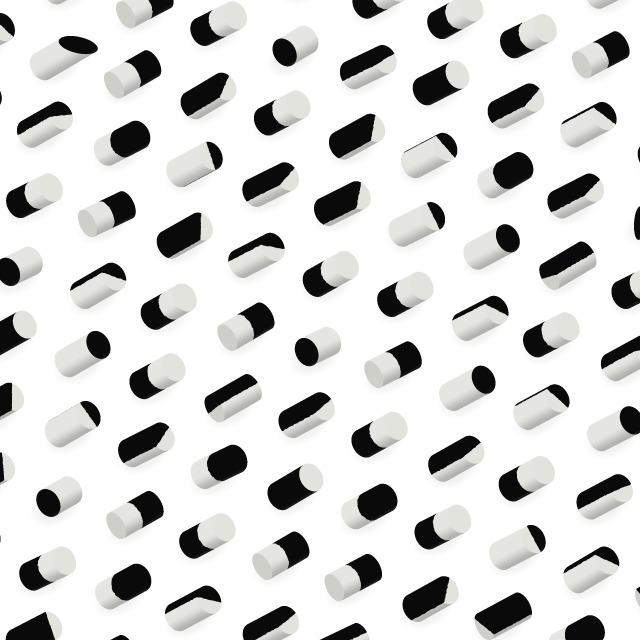
Reproduce this pattern procedurally as a WebGL 1 fragment shader.

```glsl
precision highp float;
// Slanted lattice of small wooden cylinders, each dipped in black and white paint its own way.

uniform vec2 u_resolution;

const vec2 ORIGIN = vec2(0.0924, 0.9154);
const vec2 STEP_ACROSS = vec2(0.1158, -0.0317);
const vec2 STEP_DOWN = vec2(-0.0193, -0.1098);
const float RADIUS = 0.0232;
const float AXIS_ANGLE = 0.49;
const int SAMPLES = 4;

// Lengths are in radii; slopes tilt an end cut along (height, depth).
struct Solid {
  float halfLength;
  float tilt;
  float facing;
  vec2 nearSlope;
  vec2 farSlope;
  vec4 paintPlane;  // black where dot(plane, (axial, height, depth, 1)) > 0
  float endPaint;   // added to the paint value on the cut ends
};

float hash(vec2 p, float seed) {
  vec3 v = fract(vec3(p.xyx + seed * 7.31) * vec3(0.1031, 0.1030, 0.0973));
  v += dot(v, v.yzx + 33.33);
  return fract((v.x + v.y) * v.z);
}

float valueNoise(vec2 p) {
  vec2 i = floor(p);
  vec2 f = smoothstep(0.0, 1.0, p - i);
  float low = mix(hash(i, 1.0), hash(i + vec2(1.0, 0.0), 1.0), f.x);
  float high = mix(hash(i + vec2(0.0, 1.0), 1.0), hash(i + 1.0, 1.0), f.x);
  return mix(low, high, f.y);
}

vec2 rotate(vec2 p, float angle) {
  float c = cos(angle);
  float s = sin(angle);
  return vec2(c * p.x + s * p.y, c * p.y - s * p.x);
}

vec2 toLattice(vec2 p, vec2 a, vec2 b) {
  return vec2(p.x * b.y - p.y * b.x, a.x * p.y - a.y * p.x) / (a.x * b.y - a.y * b.x);
}

// Chooses the cut and paint scheme of one cylinder.
Solid chooseSolid(vec2 cell) {
  float kind = hash(cell, 2.0);
  float pick = hash(cell, 3.0);
  Solid s = Solid(1.24, 0.74, 1.0, vec2(0.0), vec2(0.0), vec4(0.0, 0.0, 0.0, -1.0), 0.0);
  if (kind < 0.34) {                       // painted across the middle
    s.paintPlane = pick < 0.75 ? vec4(-1.0, 0.0, 0.0, 0.15) : vec4(1.0, 0.0, 0.0, 0.0);
    s.facing = pick < 0.4 ? -1.0 : 1.0;
  } else if (kind < 0.81) {                // painted along the length
    float roll = mix(-1.8, 1.4, hash(cell, 4.0));
    s.paintPlane = vec4(0.0, cos(roll), sin(roll), 0.0);
    s.facing = pick < 0.2 ? -1.0 : 1.0;
  } else if (kind < 0.95) {                // painted on the end only
    float sign = pick < 0.25 ? -1.0 : 1.0;
    s.paintPlane.w = -sign;
    s.endPaint = 2.0 * sign;
    s.facing = pick > 0.65 ? -1.0 : 1.0;
  } else {                                 // cut obliquely
    s.endPaint = 2.0;
    s.nearSlope = vec2(-0.75, 0.0);
    s.halfLength = pick < 0.5 ? 1.42 : 1.1;
    s.farSlope = pick < 0.5 ? vec2(0.0) : vec2(0.5, 1.15);
  }
  if (s.facing < 0.0) {
    bool shortPiece = s.endPaint > 0.0;
    s.tilt = shortPiece ? 0.74 : 0.52;
    s.halfLength = shortPiece ? 0.85 : 1.45;
  }
  return s;
}

float cutDepth(vec2 q, float offset, vec2 slope, float tilt) {
  return (q.x - offset - slope.x * q.y) / (slope.y - tilt);
}

// Tone of the surface seen at q, or -1 where nothing is hit.
float solidTone(vec2 q, Solid s, float wobble) {
  q.x *= s.facing;
  float depth = sqrt(max(1.0 - q.y * q.y, 0.0));
  float axial = q.x + s.tilt * depth;
  vec2 rim = vec2(q.y, depth);
  bool onSide = abs(q.y) < 1.0 && axial < s.halfLength + dot(s.nearSlope, rim)
             && axial > dot(s.farSlope, rim) - s.halfLength;
  float tone = mix(0.69, 0.90, smoothstep(-1.0, 0.0, q.y));
  float ends = 0.0;
  if (!onSide) {
    float nearDepth = cutDepth(q, s.halfLength, s.nearSlope, s.tilt);
    float farDepth = cutDepth(q, -s.halfLength, s.farSlope, s.tilt);
    bool onNear = length(vec2(q.y, nearDepth)) < 1.0;
    if (!onNear && length(vec2(q.y, farDepth)) >= 1.0) return -1.0;
    depth = onNear ? nearDepth : farDepth;
    axial = q.x + s.tilt * depth;
    tone = s.facing > 0.0 ? 0.89 : 0.81;
    ends = s.endPaint;
  }
  float ink = dot(s.paintPlane, vec4(axial, q.y, depth, 1.0)) + ends + wobble;
  return ink > 0.0 ? mix(0.12, 0.04, smoothstep(-1.0, -0.75, q.y)) : tone;
}

vec3 scene(vec2 p) {
  vec2 grid = toLattice(p - ORIGIN, STEP_ACROSS, STEP_DOWN);
  vec2 cell = floor(grid + 0.5);
  vec2 id = cell + 40.0;
  vec2 jitter = 0.06 * (vec2(hash(id, 5.0), hash(id, 6.0)) - 0.5);
  vec2 local = grid - cell - jitter;
  vec2 offset = local.x * STEP_ACROSS + local.y * STEP_DOWN;
  vec2 q = rotate(offset, AXIS_ANGLE + 0.1 * (hash(id, 7.0) - 0.5)) / RADIUS;

  float wobble = 0.06 * (valueNoise(q * 8.0 + id * 17.0) - 0.5);
  float tone = solidTone(q, chooseSolid(id), wobble);
  if (tone >= 0.0) return tone * vec3(1.0, 1.0, 0.98);
  float shadow = 1.0 - smoothstep(0.5, 1.0, length((q + 0.5) / vec2(2.1, 1.3)));
  return vec3(1.0 - 0.05 * shadow);
}

void main() {
  vec3 sum = vec3(0.0);
  for (int j = 0; j < SAMPLES; j++) {
    for (int i = 0; i < SAMPLES; i++) {
      vec2 sub = (vec2(float(i), float(j)) + 0.5) / float(SAMPLES) - 0.5;
      sum += scene((gl_FragCoord.xy + sub) / u_resolution.y);
    }
  }
  gl_FragColor = vec4(sum / float(SAMPLES * SAMPLES), 1.0);
}
```
